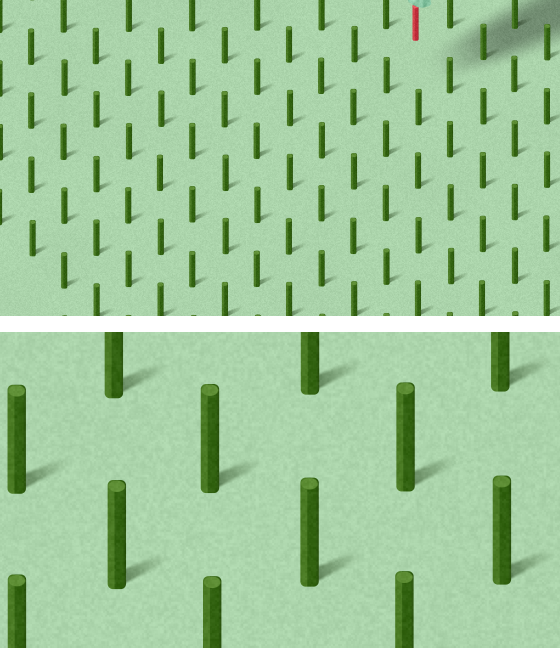
Top: the whole. Bottom: its middle third, enlarged.
A WebGL 1 fragment shader for this pattern:

```glsl
precision highp float;
// Staggered field of green rods with slanted shadows on grainy mint ground, one red rod lifted out.
uniform vec2 u_resolution;

#define PITCH vec2(0.1019, 0.2025)    // column and row spacing, canvas heights
#define ORIGIN vec2(-0.001, 0.086)    // foot of the first rod
#define TILT 0.009                    // rise of the rows from left to right
#define JITTER vec2(0.005, 0.004)
#define ROD vec2(0.0097, 0.115)       // half width and height
#define SHADOW vec2(0.060, 0.0075)    // length and half width
#define LIGHT_DIR vec2(0.911, 0.412)
#define GRAIN 0.075
#define GROUND vec3(0.67, 0.83, 0.67)
#define GREEN vec3(0.19, 0.38, 0.06)
#define RED vec3(0.74, 0.17, 0.22)

float hash(vec2 p) {
  vec3 q = fract(vec3(p.xyx) * 0.1031);
  q += dot(q, q.yzx + 33.33);
  return fract((q.x + q.y) * q.z);
}

float noise(vec2 p) {
  vec2 i = floor(p), f = fract(p);
  f = f * f * (3.0 - 2.0 * f);
  return mix(mix(hash(i), hash(i + vec2(1.0, 0.0)), f.x),
             mix(hash(i + vec2(0.0, 1.0)), hash(i + vec2(1.0, 1.0)), f.x), f.y);
}

// Coverage of a signed distance, smoothed over about one pixel
float cover(float d) {
  return clamp(0.5 - d * u_resolution.y, 0.0, 1.0);
}

float ellipse(vec2 p, vec2 r) {
  return (length(p / r) - 1.0) * min(r.x, r.y);
}

float roundBox(vec2 p, vec2 halfSize, float r) {
  vec2 d = abs(p) - halfSize + r;
  return length(max(d, 0.0)) + min(max(d.x, d.y), 0.0) - r;
}

// Rod standing on the origin: light left face, dark right face, pale cap
vec3 paintRod(vec3 col, vec2 p, vec3 dark) {
  float body = roundBox(p - vec2(0.0, ROD.y * 0.5), vec2(ROD.x, ROD.y * 0.5), 0.0055);
  vec3 lit = dark + vec3(0.10, 0.10, 0.08);
  vec3 side = mix(lit, dark, cover(-p.x - ROD.x * 0.25));
  side *= 1.0 - 0.15 * smoothstep(0.6, 1.0, p.x / ROD.x);
  col = mix(col, side, cover(body));
  float cap = ellipse(p - vec2(0.0, ROD.y - 0.0065), vec2(ROD.x * 0.9, 0.006));
  return mix(col, dark + vec3(0.18, 0.18, 0.15), cover(cap));
}

// Slanted shadow that fades away from the foot
float rodShadow(vec2 p) {
  p -= vec2(0.0, 0.010);
  float along = dot(p, LIGHT_DIR);
  float across = abs(dot(p, vec2(-LIGHT_DIR.y, LIGHT_DIR.x)));
  float t = clamp(along / SHADOW.x, 0.0, 1.0);
  float soft = mix(0.0015, 0.005, t);
  float edge = 1.0 - smoothstep(-soft, soft, across - SHADOW.y * (1.0 - 0.45 * t));
  return edge * (1.0 - t) * step(0.0, along);
}

// Broad soft shadow falling in from the upper right
float broadShadow(vec2 p) {
  p -= vec2(1.37, 0.785);
  float along = dot(p, LIGHT_DIR);
  float across = abs(dot(p, vec2(-LIGHT_DIR.y, LIGHT_DIR.x)));
  float width = 0.055 + 0.10 * clamp(along, 0.0, 0.5);
  return smoothstep(-0.04, 0.26, along) * (1.0 - smoothstep(width * 0.25, width * 1.25, across));
}

// Rods absent from the lattice: the lower left corner and the lifted one
bool isMissing(vec2 id) {
  return (id.x < 1.5 && id.y < 0.5) || (id.x == 13.0 && id.y == 4.0);
}

vec3 paintField(vec3 col, vec2 p) {
  float column = floor((p.x - ORIGIN.x) / PITCH.x + 0.5);
  for (int i = -1; i <= 1; i++) {
    float c = column + float(i);
    float x = ORIGIN.x + c * PITCH.x;
    float y = ORIGIN.y + TILT * x - 0.5 * PITCH.y * mod(c, 2.0);
    float row = floor((p.y - y) / PITCH.y);
    for (int j = 0; j <= 1; j++) {
      vec2 id = vec2(c, row + float(j));
      if (isMissing(id)) continue;
      vec2 wobble = vec2(hash(id + 7.0), hash(id + 31.0)) - 0.5;
      vec2 q = p - vec2(x, y + id.y * PITCH.y) - wobble * JITTER;
      col = mix(col, col * vec3(0.52, 0.58, 0.48), rodShadow(q));
      col = paintRod(col, q, GREEN);
    }
  }
  return col;
}

void main() {
  vec2 p = gl_FragCoord.xy / u_resolution.y;
  vec3 col = GROUND * (0.99 + 0.02 * noise(p * 5.0));
  col *= 1.0 - 0.34 * broadShadow(p);
  col = paintField(col, p);

  // Lifted red rod and the pale leafy tuft above it
  col = paintRod(col, p - vec2(1.315, 0.871), RED);
  vec2 tuft = p - vec2(1.328, 1.004);
  float leaf = ellipse(tuft, vec2(0.037, 0.030)) + 0.010 * (noise(p * 70.0) - 0.5);
  vec3 leafColour = mix(vec3(0.42, 0.68, 0.54), vec3(0.66, 0.88, 0.75), noise(p * vec2(90.0, 50.0)));
  col = mix(col, leafColour, cover(leaf));

  // Fine paper grain
  float grain = 0.6 * noise(p * 260.0) + 0.4 * hash(floor(p * 432.0));
  col += GRAIN * (grain - 0.5);
  gl_FragColor = vec4(clamp(col, 0.0, 1.0), 1.0);
}
```
